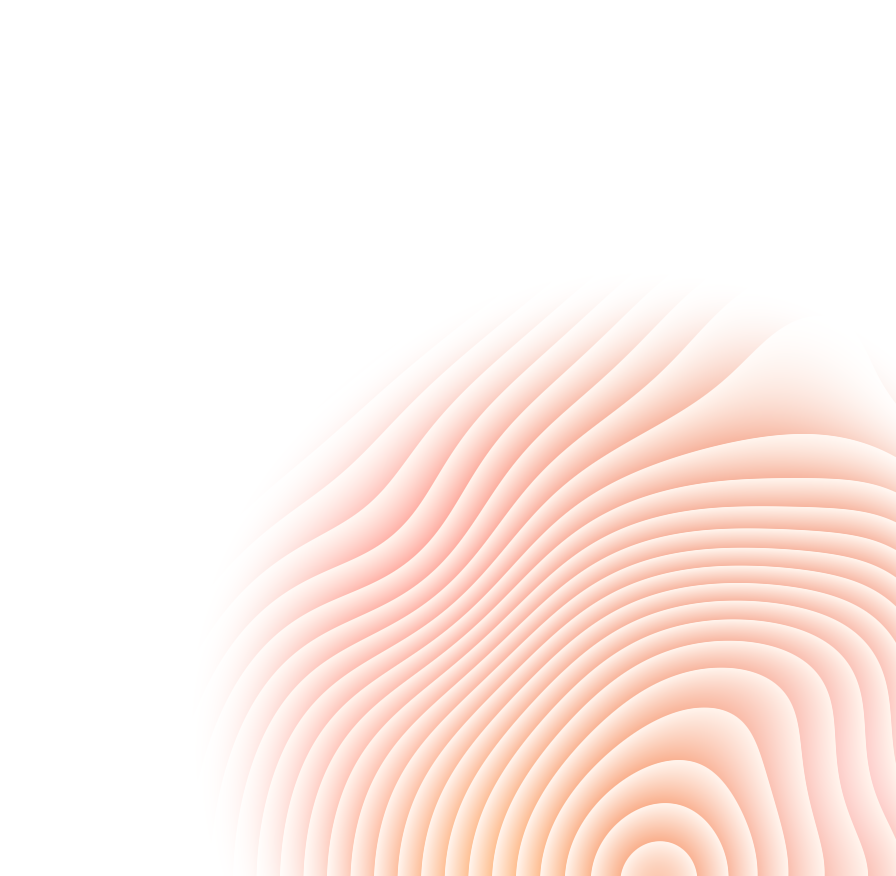
A Shadertoy shader for this background:

```glsl
// Peach and pink contour bands, folded like soft hills, fading into white.

const vec3 WHITE  = vec3(1.0);
const vec3 CREST  = vec3(1.0, 0.955, 0.925);
const vec3 PEACH  = vec3(0.965, 0.70, 0.61);
const vec3 PINK   = vec3(1.0, 0.66, 0.62);
const vec3 ROSE   = vec3(1.0, 0.77, 0.74);
const vec3 ORANGE = vec3(1.0, 0.76, 0.57);
const vec3 CORAL  = vec3(0.976, 0.67, 0.52);
const vec3 BLUSH  = vec3(0.995, 0.81, 0.80);

// Gaussian bump of unit height
float hill(vec2 p, vec2 center, vec2 spread) {
    vec2 d = (p - center) / spread;
    return exp(-0.5 * dot(d, d));
}

// Height field: a rounded cone bent by a few broad hills and valleys
float terrain(vec2 p) {
    const float coreRadius = 0.0465;
    float cone = 37.6 * length(vec3(p - vec2(0.751, -0.011), coreRadius)) - 2.3;
    float ridge      = 3.0  * hill(p, vec2(0.485, 0.342), vec2(0.106));
    float plateau    = 10.0 * hill(p, vec2(1.011, 0.734), vec2(0.253, 0.166));
    float valley     = 4.1  * hill(p, vec2(0.931, 0.255), vec2(0.200, 0.100));
    float eastDip    = 2.0  * hill(p, vec2(1.064, 0.415), vec2(0.093));
    float southDip   = 2.5  * hill(p, vec2(1.064, -0.011), vec2(0.0865));
    return cone + ridge - plateau - valley - eastDip - southDip;
}

// Sawtooth: 0 just above each contour, rising to 1 below the next one
float bandRamp(float height) {
    float ramp = fract(height);
    float edge = clamp(fwidth(height), 0.0001, 0.5);
    return mix(1.0, ramp, smoothstep(0.0, edge, ramp));
}

// Deep band colour, tinted by soft patches
vec3 bandTint(vec2 p) {
    vec3 tint = PEACH;
    tint = mix(tint, PINK,   hill(p, vec2(0.44, 0.385), vec2(0.14)));
    tint = mix(tint, ROSE,   hill(p, vec2(0.36, 0.13), vec2(0.12)));
    tint = mix(tint, ORANGE, hill(p, vec2(0.585, 0.0), vec2(0.11)));
    tint = mix(tint, CORAL,  hill(p, vec2(0.75, 0.08), vec2(0.09)));
    return mix(tint, BLUSH,  hill(p, vec2(1.01, 0.122), vec2(0.12)));
}

// Round glow that dissolves into the background
float glowMask(vec2 p, vec2 center, float inner, float outer) {
    return 1.0 - smoothstep(inner, outer, length(p - center));
}

void mainImage(out vec4 fragColor, in vec2 fragCoord) {
    vec2 p = fragCoord / iResolution.y;

    // Contour bands
    float ramp = bandRamp(terrain(p));
    vec3 bands = mix(bandTint(p), CREST, ramp);

    // Fade to white
    float glow = glowMask(p, vec2(0.725, 0.182), 0.315, 0.515);
    fragColor = vec4(mix(WHITE, bands, glow), 1.0);
}
```
